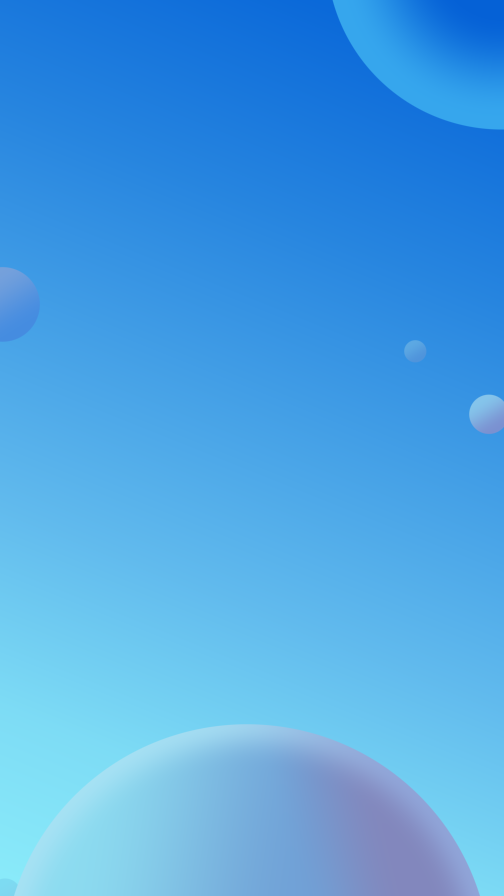
This background is drawn by a WebGL 2 fragment shader. Its source:

```glsl
#version 300 es
precision highp float;
// Diagonal blue sky with soft floating spheres and a large pearly dome.
uniform vec2 u_resolution;
out vec4 fragColor;

// Antialiased disc coverage; lengths are in canvas widths.
float disc(vec2 p, vec2 center, float radius) {
    float aa = 0.75 / u_resolution.x;
    return 1.0 - smoothstep(-aa, aa, length(p - center) - radius);
}

// Sky running from deep blue at upper right to cyan at lower left.
vec3 sky(vec2 p) {
    float t = p.y - 0.4 * p.x;
    vec3 c = mix(vec3(0.04, 0.41, 0.85), vec3(0.15, 0.52, 0.875), clamp((t + 0.25) / 0.45, 0.0, 1.0));
    c = mix(c, vec3(0.38, 0.73, 0.93), clamp((t - 0.2) / 0.8, 0.0, 1.0));
    c = mix(c, vec3(0.49, 0.86, 0.96), clamp((t - 1.0) / 0.4, 0.0, 1.0));
    return mix(c, vec3(0.54, 0.92, 0.98), clamp((t - 1.4) / 0.35, 0.0, 1.0));
}

// Small sphere shaded from its upper left to its lower right.
vec3 bubble(vec3 base, vec2 p, vec2 center, float radius, vec3 light, vec3 shade) {
    float t = smoothstep(-0.8, 0.8, dot(p - center, vec2(0.5, 0.8)) / radius);
    return mix(base, mix(light, shade, t), disc(p, center, radius));
}

// Planet with a dark core and a bright rim.
vec3 planet(vec3 base, vec2 p) {
    vec2 center = vec2(0.995, -0.09);
    float glow = smoothstep(0.12, 0.325, length(p - center));
    vec3 body = mix(vec3(0.02, 0.38, 0.84), vec3(0.21, 0.65, 0.93), glow);
    return mix(base, body, disc(p, center, 0.347));
}

// Dome fading from cyan to mauve, with a pale edge.
vec3 dome(vec3 base, vec2 p) {
    vec2 center = vec2(0.49, 1.921);
    float radius = 0.484;
    vec2 q = (p - center) / radius;
    float across = q.x + 0.15 * (q.y + 0.5);
    vec3 body = mix(vec3(0.55, 0.86, 0.94), vec3(0.44, 0.63, 0.84), smoothstep(-0.75, 0.3, across));
    float mauve = smoothstep(0.12, 0.58, q.x - 0.25 * (q.y + 0.6));
    body = mix(body, vec3(0.51, 0.53, 0.74), mauve);
    float rim = smoothstep(0.78, 1.0, length(q));
    vec3 rimColor = mix(vec3(0.68, 0.89, 0.96), vec3(0.58, 0.68, 0.88), smoothstep(-0.2, 0.7, q.x));
    body = mix(body, rimColor, 0.75 * rim * rim);
    return mix(base, body, disc(p, center, radius));
}

void main() {
    // Canvas widths, measured down from the top edge.
    vec2 p = vec2(gl_FragCoord.x, u_resolution.y - gl_FragCoord.y) / u_resolution.x;
    vec3 color = planet(sky(p), p);

    // Floating spheres
    color = bubble(color, p, vec2(0.005, 0.604), 0.074, vec3(0.46, 0.63, 0.86), vec3(0.27, 0.55, 0.88));
    color = bubble(color, p, vec2(0.824, 0.697), 0.022, vec3(0.36, 0.66, 0.89), vec3(0.31, 0.58, 0.86));
    color = bubble(color, p, vec2(0.970, 0.822), 0.039, vec3(0.52, 0.77, 0.92), vec3(0.48, 0.57, 0.82));
    color = bubble(color, p, vec2(0.010, 1.775), 0.032, vec3(0.49, 0.86, 0.95), vec3(0.50, 0.83, 0.93));

    fragColor = vec4(dome(color, p), 1.0);
}
```
